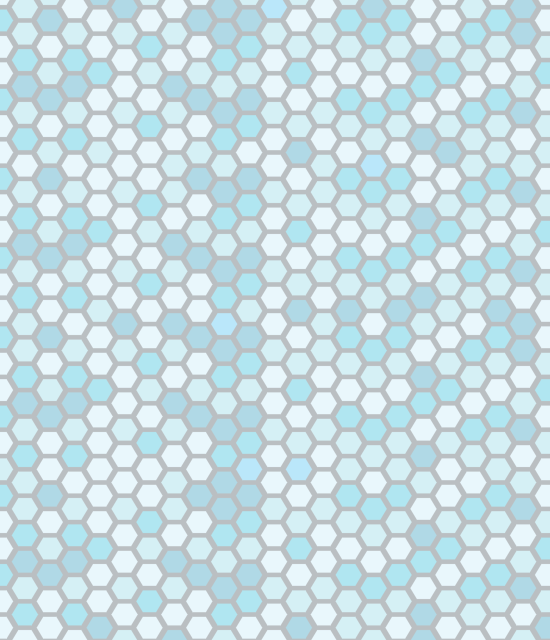
This pattern is drawn by a Shadertoy shader. Its source:

```glsl
// Honeycomb of pale blue hexagon tiles with grey joints, coloured in short column cycles.

const float ROWS = 24.24;                       // tile rows over the canvas height
const float COLUMN_PITCH = 0.9435;              // column spacing in row heights
const float TOP_OFFSET = 0.775;                 // first even-column centre below the top
const vec2 TILE_HALF = vec2(0.4987, 0.4135);    // half width and half height of a tile

const vec3 JOINT = vec3(0.73, 0.75, 0.76);
const vec3 WHITE = vec3(0.912, 0.967, 0.99);
const vec3 PALE = vec3(0.835, 0.94, 0.962);
const vec3 CYAN = vec3(0.69, 0.90, 0.945);
const vec3 BLUE = vec3(0.69, 0.85, 0.90);
const vec3 SKY = vec3(0.73, 0.905, 0.98);

float hash(vec2 p) {
    vec3 q = fract(p.xyx * 0.1031);
    q += dot(q, q.yzx + 33.33);
    return fract((q.x + q.y) * q.z);
}

// Signed distance to a flat-topped hexagon
float hexagonDistance(vec2 p, vec2 halfSize) {
    p = abs(p);
    vec2 slantNormal = normalize(vec2(halfSize.y, 0.5 * halfSize.x));
    float slant = dot(p - vec2(halfSize.x, 0.0), slantNormal);
    return max(p.y - halfSize.y, slant);
}

vec3 toneColour(float tone) {
    return tone < 0.5 ? WHITE : tone < 1.5 ? PALE : tone < 2.5 ? CYAN : BLUE;
}

// Freely drawn colour for the odd tiles that break a cycle
vec3 accentColour(float r) {
    return r < 0.5 ? WHITE : r < 0.72 ? PALE : r < 0.93 ? BLUE : SKY;
}

// Three tones cycle down each column; every sixth tile varies
vec3 tileColour(vec2 cell) {
    if (mod(cell.y, 6.0) > 4.5) return accentColour(hash(cell + 71.0));
    float slot = mod(cell.y, 3.0);
    float firstTone = floor(4.0 * hash(vec2(cell.x, 17.0)));
    float toneStep = hash(vec2(cell.x, 43.0)) < 0.5 ? 1.0 : 3.0;
    float tone = mod(firstTone + slot * toneStep, 4.0);
    bool bleached = tone > 2.5 && hash(vec2(cell.x, 91.0)) < 0.3;
    return bleached ? WHITE : toneColour(tone);
}

void mainImage(out vec4 fragColor, in vec2 fragCoord) {
    float pixel = ROWS / iResolution.y;
    vec2 p = fragCoord * pixel;
    p.y = ROWS - p.y;                           // rows count down from the top

    // Nearest tile among the two neighbouring columns
    float nearest = 1e3;
    vec2 cell = vec2(0.0);
    float leftColumn = floor(p.x / COLUMN_PITCH);
    for (int i = 0; i < 2; i++) {
        float column = leftColumn + float(i);
        float start = TOP_OFFSET + 0.5 * mod(column, 2.0);
        float row = floor(p.y - start + 0.5);
        vec2 centre = vec2(column * COLUMN_PITCH, row + start);
        float d = hexagonDistance(p - centre, TILE_HALF);
        if (d < nearest) {
            nearest = d;
            cell = vec2(column, row);
        }
    }

    float cover = 1.0 - smoothstep(-0.7 * pixel, 0.7 * pixel, nearest);
    fragColor = vec4(mix(JOINT, tileColour(cell), cover), 1.0);
}
```
